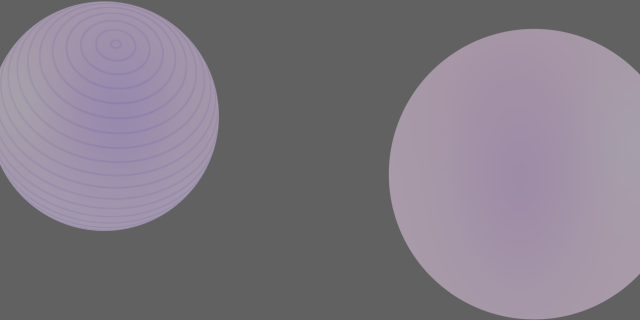
Write a WebGL 2 fragment shader that draws this background.

```glsl
#version 300 es
precision highp float;
// Two pale lilac spheres on flat grey, the left one ringed with latitude lines.
// Discs come from distance functions, shading from soft elliptical spots, and
// the rings from the angle between each surface normal and a tilted pole.

uniform vec2 u_resolution;
out vec4 outColor;

// Soft elliptical falloff around a centre
float spot(vec2 p, vec2 center, vec2 size) {
    vec2 q = (p - center) / size;
    return exp(-dot(q, q));
}

// Smooth disc coverage, with p scaled so that the rim lies at length 1
float disc(vec2 p, float pixel) {
    return 1.0 - smoothstep(-0.75 * pixel, 0.75 * pixel, length(p) - 1.0);
}

// Thin lines at equal angles from the pole of a unit sphere
float latitudeLines(vec2 p) {
    vec3 normal = vec3(p, sqrt(max(1.0 - dot(p, p), 0.0)));
    vec3 pole = normalize(vec3(0.102, 0.628, 0.772));
    float angle = acos(clamp(dot(normal, pole), -1.0, 1.0));
    float band = angle * 24.0 / 3.14159;
    float gap = abs(fract(band - 0.333 + 0.5) - 0.5);
    float blur = clamp(fwidth(band), 0.02, 0.4);
    return 1.0 - smoothstep(0.03, 0.04 + blur, gap);
}

vec3 ringedSphere(vec2 p) {
    vec3 color = mix(vec3(0.645, 0.59, 0.665), vec3(0.64, 0.60, 0.68),
                     smoothstep(0.2, -0.9, p.y));
    color = mix(color, vec3(0.655, 0.635, 0.67), 0.85 * spot(p, vec2(-0.75, 0.14), vec2(0.34, 0.45)));
    color = mix(color, vec3(0.595, 0.54, 0.68), spot(p, vec2(0.13, 0.04), vec2(0.46, 0.7)));
    return color - vec3(0.035, 0.035, 0.008) * latitudeLines(p);
}

vec3 plainSphere(vec2 p) {
    vec3 color = mix(vec3(0.66, 0.605, 0.66), vec3(0.65, 0.585, 0.645),
                     spot(p, vec2(-0.2, 0.6), vec2(0.6, 0.5)));
    color = mix(color, vec3(0.65, 0.625, 0.67), 0.85 * spot(p, vec2(0.66, 0.2), vec2(0.32, 0.45)));
    return mix(color, vec3(0.62, 0.55, 0.655), spot(p, vec2(-0.1, -0.02), vec2(0.45, 0.75)));
}

void main() {
    // Canvas height is one unit
    vec2 uv = gl_FragCoord.xy / u_resolution.y;
    float pixel = 1.0 / u_resolution.y;
    vec3 color = vec3(0.38);

    // Left sphere
    vec2 left = (uv - vec2(0.3255, 0.637)) / 0.3586;
    color = mix(color, ringedSphere(left), disc(left, pixel / 0.3586));

    // Right sphere, cut off by the canvas edge
    vec2 right = (uv - vec2(1.669, 0.4557)) / 0.454;
    color = mix(color, plainSphere(right), disc(right, pixel / 0.454));

    outColor = vec4(color, 1.0);
}
```
